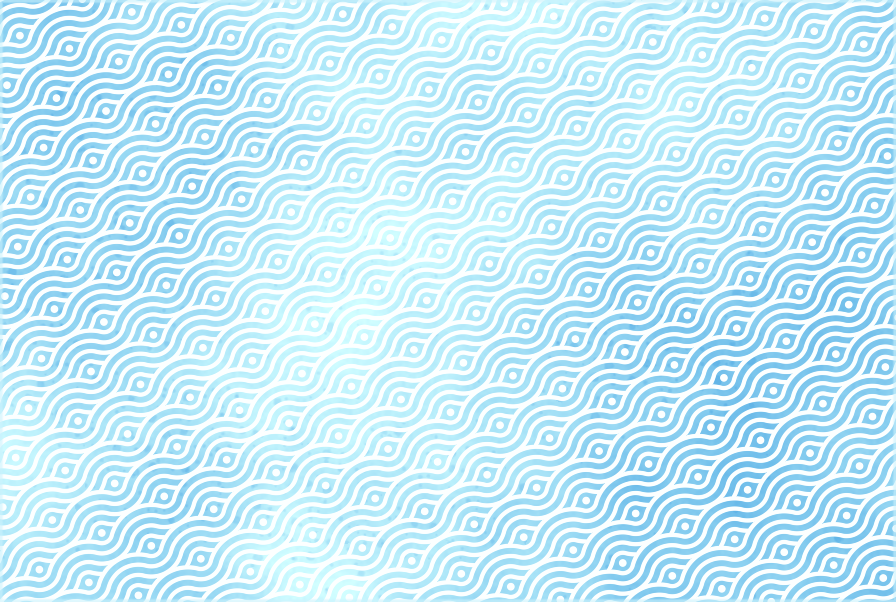
Give the GLSL for this pattern, as a WebGL 2 fragment shader.

```glsl
#version 300 es
precision highp float;
// Tilted rows of white wave arcs, fans and dots over a mottled pale blue watercolour wash.

uniform vec2 u_resolution;
out vec4 fragColor;

float hash(vec2 p) {
    vec3 h = fract(vec3(p.xyx) * 0.1031);
    h += dot(h, h.yzx + 33.33);
    return fract((h.x + h.y) * h.z);
}

float noise(vec2 p) {
    vec2 i = floor(p), f = fract(p);
    f = f * f * (3.0 - 2.0 * f);
    return mix(mix(hash(i), hash(i + vec2(1, 0)), f.x),
               mix(hash(i + vec2(0, 1)), hash(i + vec2(1, 1)), f.x), f.y);
}

float fbm(vec2 p) {
    float sum = 0.0, amp = 0.53;
    for (int i = 0; i < 4; i++) {
        sum += amp * noise(p);
        p = mat2(1.6, 1.2, -1.2, 1.6) * p + 7.3;
        amp *= 0.5;
    }
    return sum;
}

// Coverage of a shape whose distance d stays below width w
float cover(float d, float w, float aa) {
    return 1.0 - smoothstep(w - aa, w + aa, d);
}

// Four concentric lines at fifth steps of the cell
float rings(float d, float aa) {
    return cover(abs(d - 0.2 * clamp(round(d * 5.0), 1.0, 4.0)), 0.042, aa);
}

// White line work: near arcs overlap the far arcs of the opposite corner
float waves(vec2 q, float aa) {
    vec2 f = fract(q);
    float near = length(f - vec2(1, 0));
    float far = length(f - vec2(0, 1));
    float back = max(rings(far, aa), cover(abs(near - 0.8), 0.042, aa));
    float line = near < 0.8 ? rings(near, aa) : back;
    return max(line, cover(length(q - round(q)), 0.075, aa));
}

// Small pigment drops, one jittered candidate per grid cell
float drops(vec2 p, float density, float aa) {
    vec2 id = floor(p);
    vec2 center = 0.3 + 0.4 * vec2(hash(id + 3.1), hash(id + 17.7));
    float radius = mix(0.08, 0.28, hash(id + 41.3));
    float wobble = 0.08 * (noise(p * 6.0) - 0.5);
    return step(hash(id + 59.9), density)
         * cover(length(fract(p) - center) + wobble, radius, aa + 0.03);
}

void main() {
    vec2 p = gl_FragCoord.xy / u_resolution.y;
    float aspect = u_resolution.x / u_resolution.y;
    float pixel = 1.0 / u_resolution.y;

    // Square lattice, tilted clockwise
    float tilt = 0.255, cell = 0.085;
    vec2 axis = vec2(cos(tilt), -sin(tilt));
    vec2 o = p - vec2(0.709, 0.501);
    vec2 q = vec2(dot(o, axis), dot(o, vec2(-axis.y, axis.x))) / cell;
    float white = waves(q, 0.6 * pixel / cell);

    // Watercolour wash: pale slanted middle, deeper pools toward the sides
    float cloud = fbm(p * 3.6 + 4.0);
    float sides = smoothstep(0.1, 0.85, abs(p.x - 0.33 - 0.6 * p.y));
    float depth = 0.13 + 1.3 * (cloud - 0.5) + 0.42 * sides;
    depth += 0.2 * (fbm(p * 28.0) - 0.5) + 0.1 * (noise(p * 170.0) - 0.5);

    // Drops gather in patches
    float patches = smoothstep(0.45, 0.75, noise(p * 5.0 + 21.0));
    depth += 0.26 * drops(p * 34.0, 0.04 + 0.3 * patches, 34.0 * pixel);
    depth += 0.22 * drops(p * 75.0 + 9.0, 0.03 + 0.22 * patches, 75.0 * pixel);

    vec3 paleBlue = vec3(0.75, 0.95, 0.99);
    vec3 deepBlue = vec3(0.40, 0.72, 0.91);
    vec3 wash = mix(paleBlue, deepBlue, clamp(depth, -0.2, 1.05));
    vec3 color = mix(wash, vec3(0.99, 1.0, 1.0), white);

    // Faint worn rim
    vec2 toEdge = min(p, vec2(aspect, 1.0) - p);
    float rim = 1.0 - smoothstep(0.002, 0.007, min(toEdge.x, toEdge.y));
    color = mix(color, vec3(0.80, 0.95, 0.99), 0.6 * rim);

    fragColor = vec4(color, 1.0);
}
```
